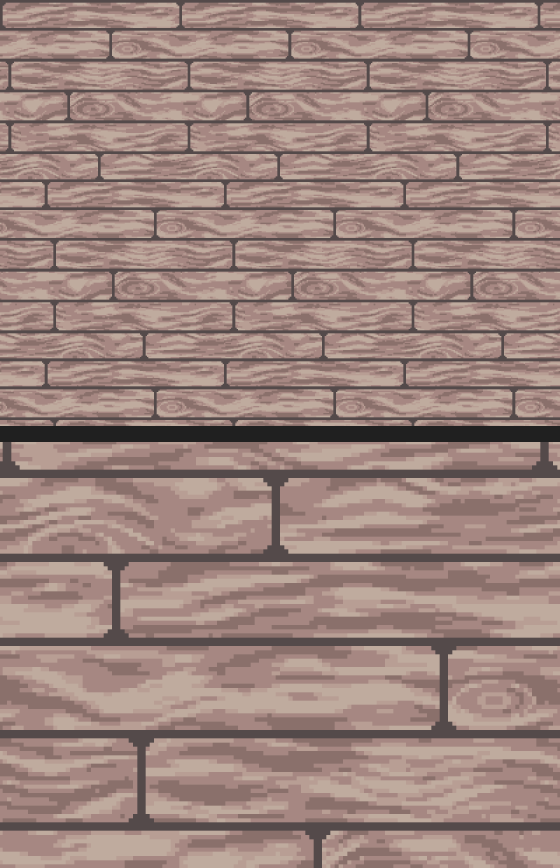
Top: the whole. Bottom: its middle third, enlarged.
A Shadertoy shader for this texture:

```glsl
// Rows of staggered wooden planks drawn on a coarse square grid of cells.
// Each row repeats one plank: warped streak noise is cut into four wood tones,
// bends around oval knots, and dark seams with flared joints divide the planks.

#define CELLS_ACROSS 400.0  // grid cells over the canvas width
#define TILE 128.0          // plank length, and height of six rows
#define ROW_HEIGHT 22.0     // first and last row of a tile are 2 cells lower
#define TILE_SHIFT 32.0     // sideways step below the first tile
#define SEAM 2.0            // seam thickness in cells
#define STREAK_LENGTH 15.0
#define STREAK_DENSITY 0.52
#define WAVE_LENGTH 21.0
#define WAVE_HEIGHT 11.0
#define TAPS 3              // smoothing samples per axis

const vec3 SEAM_COLOR = vec3(0.33, 0.29, 0.29);
const vec3 DARK_WOOD  = vec3(0.54, 0.44, 0.42);
const vec3 BASE_WOOD  = vec3(0.65, 0.53, 0.51);
const vec3 PALE_WOOD  = vec3(0.72, 0.62, 0.58);
const vec3 LIGHT_WOOD = vec3(0.75, 0.67, 0.62);

// Joint position of each row in a tile
const float JOINT_X[6] = float[6](0.0, 78.0, 6.0, 48.0, 6.0, 70.0);

// Knots of the odd rows: centre, then radii
const vec4 KNOTS[3] = vec4[3](
    vec4(13.0, 15.0, 10.0, 4.5),
    vec4(19.0, 14.0, 15.5, 6.5),
    vec4(80.0, 19.0, 11.0, 5.0));

float hash(vec2 p) {
    return fract(sin(dot(p, vec2(127.1, 311.7))) * 43758.5);
}

float noise(vec2 p) {
    vec2 i = floor(p), f = fract(p);
    f = f * f * (3.0 - 2.0 * f);
    return mix(mix(hash(i), hash(i + vec2(1, 0)), f.x),
               mix(hash(i + vec2(0, 1)), hash(i + vec2(1, 1)), f.x), f.y);
}

// Grain height, 0 to 1, at a cell of the plank in the given row
float grain(vec2 p, int row) {
    vec2 seed = vec2(17.3, 41.7) * float(row + 1);
    float level = p.y;
    float ovalDist = 2.0;

    // Streaks flow around the knot
    if (row % 2 == 1) {
        vec4 knot = KNOTS[row / 2];
        vec2 d = p - knot.xy;
        ovalDist = length(d / knot.zw);
        level -= 0.8 * d.y / max(ovalDist * ovalDist, 1.0);
    }

    float height = WAVE_HEIGHT * mix(0.5, 1.2, hash(seed));
    level += height * noise(p / vec2(WAVE_LENGTH, 18.0) + seed);
    float streaks =
        0.65 * noise(vec2(p.x / STREAK_LENGTH, level * STREAK_DENSITY) + seed) +
        0.35 * noise(vec2(p.x / 7.0, level * 0.9) + seed.yx);

    // Rings inside the knot
    float rings = 0.38 - 0.14 * cos(9.42 * ovalDist) + 0.14 * ovalDist;
    return ovalDist < 1.0 ? rings + 0.25 * (streaks - 0.5) : streaks;
}

vec3 woodTone(float g) {
    if (g < 0.36) return DARK_WOOD;
    if (g < 0.55) return BASE_WOOD;
    return g < 0.63 ? PALE_WOOD : LIGHT_WOOD;
}

// Colour at a point in cell units, y running down from the top
vec3 planks(vec2 point) {
    vec2 cell = floor(point) + 0.5;
    float tile = floor(cell.y / TILE);
    float y = cell.y - tile * TILE;

    // Row within the tile
    int row = int(clamp(floor((y + 2.0) / ROW_HEIGHT), 0.0, 5.0));
    float top = max(float(row) * ROW_HEIGHT - 2.0, 0.0);
    float bottom = min(float(row + 1) * ROW_HEIGHT - 2.0, TILE);

    // Position along the plank
    float shift = TILE_SHIFT * clamp(tile, 0.0, 1.0);
    vec2 p = vec2(mod(cell.x - JOINT_X[row] - shift, TILE), y - top);

    // Seams, and joints that flare at both ends
    float edge = min(p.y - SEAM, bottom - y);
    float fromJoint = abs(mod(p.x - 0.5 * SEAM + 0.5 * TILE, TILE) - 0.5 * TILE);
    float jointHalf = 0.5 * SEAM + step(edge, 1.0) + step(edge, 2.0);
    if (edge < 0.0 || fromJoint < jointHalf) return SEAM_COLOR;

    return woodTone(grain(p, row));
}

void mainImage(out vec4 fragColor, in vec2 fragCoord) {
    vec3 sum = vec3(0.0);
    for (int i = 0; i < TAPS * TAPS; i++) {
        vec2 offset = (vec2(i % TAPS, i / TAPS) + 0.5) / float(TAPS) - 0.5;
        vec2 q = fragCoord + offset;
        sum += planks(vec2(q.x, iResolution.y - q.y) * CELLS_ACROSS / iResolution.x);
    }
    fragColor = vec4(sum / float(TAPS * TAPS), 1.0);
}
```
